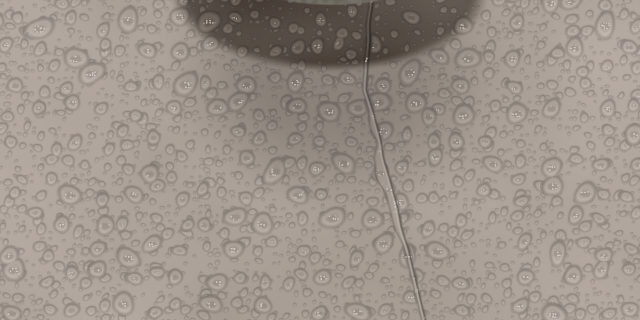
Give the GLSL for this texture, as a Shadertoy shader.

```glsl
const vec3 PALE = vec3(0.73, 0.685, 0.653);
const vec3 TAUPE = vec3(0.645, 0.603, 0.565);
const vec3 SHADOW = vec3(0.52, 0.485, 0.455);
const vec3 BASE_DARK = vec3(0.24, 0.20, 0.17);
const vec3 BASE_LIT = vec3(0.40, 0.365, 0.335);
const vec3 GLINT = vec3(0.95, 0.93, 0.91);

struct Drop {
    float dist;   // signed distance to the outline
    vec2 local;   // position relative to the centre
    float radius;
};

vec3 hash3(vec2 p, float seed) {
    vec3 h = fract(vec3(p.xyx + seed) * vec3(0.1031, 0.1030, 0.0973));
    h += dot(h, h.yxz + 33.33);
    return fract((h.xxy + h.yzz) * h.zyx);
}

float noise(vec2 p) {
    vec2 i = floor(p), f = fract(p);
    f = f * f * (3.0 - 2.0 * f);
    float low = mix(hash3(i, 7.0).x, hash3(i + vec2(1, 0), 7.0).x, f.x);
    float high = mix(hash3(i + vec2(0, 1), 7.0).x, hash3(i + vec2(1, 1), 7.0).x, f.x);
    return mix(low, high, f.y);
}

float ellipse(vec2 p, vec2 centre, vec2 radii) {
    return length((p - centre) / radii);
}

// Nearest drop of a jittered grid
Drop nearestDrop(vec2 p, float cell, float density, vec2 radii, float seed) {
    Drop best = Drop(1.0, vec2(0.0), radii.x);
    vec2 id = floor(p / cell);
    for (int j = -1; j <= 1; j++)
    for (int i = -1; i <= 1; i++) {
        vec2 c = id + vec2(i, j);
        vec3 place = hash3(c, seed), form = hash3(c, seed + 51.7);
        if (place.z > density) continue;
        vec2 q = p - (c + 0.5 + 0.64 * (place.xy - 0.5)) * cell;
        float r = mix(radii.x, radii.y, form.x * form.x);
        float turn = 0.5 + 2.2 * (form.y - 0.5);
        vec2 e = mat2(cos(turn), -sin(turn), sin(turn), cos(turn)) * q;
        float stretch = 1.0 + 0.35 * form.z;
        e *= vec2(1.0 / stretch, sqrt(stretch));
        float a = atan(e.y, e.x + 1e-5);
        float wobble = 0.05 * sin(2.0 * a + 40.0 * form.x) + 0.045 * sin(3.0 * a + 30.0 * form.z);
        float d = length(e) - r * (1.0 + wobble);
        if (d < best.dist) best = Drop(d, q, r);
    }
    return best;
}

// Small reflections, strewn loosely over a spot
float glints(vec2 p, float pitch, float px) {
    vec2 g = p / pitch + 0.8 * noise(p * 50.0);
    vec3 h = hash3(floor(g), 91.0);
    float d = length(fract(g) - 0.5 - 0.5 * (h.xy - 0.5)) * pitch;
    return step(0.5, h.z) * smoothstep(0.0018 + px, 0.0008, d);
}

vec3 shadeDrop(vec3 col, Drop s, vec2 p, float onBase, float px) {
    float inside = smoothstep(1.2 * px, -1.2 * px, s.dist);
    float width = 0.0022 + 0.10 * s.radius;
    float rim = s.dist / width;
    float ring = (s.dist + 0.35 * s.radius) / width;
    float tilt = clamp(s.local.y / s.radius, -1.0, 1.0);
    col *= 1.0 - exp(-rim * rim) * (0.135 + 0.035 * tilt);
    col += inside * onBase * vec3(0.09, 0.085, 0.08);
    col *= 1.0 - inside * (0.02 + 0.03 * tilt);
    col += inside * exp(-ring * ring) * (0.032 - 0.022 * tilt);
    float spot = smoothstep(0.6, 0.3, length(s.local / s.radius * vec2(0.8, 1.3) + vec2(0.0, 0.1)));
    float large = smoothstep(0.012, 0.022, s.radius);
    col *= 1.0 - 0.08 * spot * large;
    return mix(col, GLINT, 0.6 * spot * large * glints(p, 0.0085, px));
}

vec3 surface(vec2 p, float base) {
    float cloud = noise(p * 2.6 + 3.0) * 0.65 + noise(p * 6.0) * 0.35;
    float sides = smoothstep(0.25, 0.95, abs(p.x - 1.05));
    vec3 col = mix(TAUPE, PALE, clamp(0.8 * cloud - 0.2 + 0.38 * sides, 0.0, 1.0));
    float shade = smoothstep(1.15, 0.35, ellipse(p, vec2(1.05, 0.78), vec2(0.52, 0.42)));
    col = mix(col, SHADOW, shade * (0.5 + 0.5 * cloud));
    vec3 wall = mix(BASE_DARK, BASE_LIT, clamp(0.15 + 0.8 * noise(p * vec2(5.0, 9.0)), 0.0, 1.0));
    return mix(col, wall, base);
}

// Thin stream running down from the base
float streamX(float y) {
    float bend = 0.255 * max(0.72 - y, 0.0) + 0.015 * smoothstep(0.75, 1.0, y);
    return 1.142 + bend + 0.006 * (noise(vec2(y * 14.0, 2.0)) - 0.5);
}

vec3 shadeStream(vec3 col, float x, float halfWidth, vec2 p, float px) {
    float soft = 0.002 + 0.3 * px;
    float edge = (abs(x) - halfWidth) / (soft + 0.001);
    float core = (x + 0.001) / soft;
    float crease = (x - 0.005) / soft;
    col *= 1.0 - 0.16 * exp(-edge * edge) - 0.18 * exp(-crease * crease);
    col += 0.06 * exp(-core * core);
    float wet = smoothstep(halfWidth, 0.4 * halfWidth, abs(x)) * smoothstep(0.5, 0.7, noise(p * 22.0));
    return mix(col, GLINT, 0.6 * wet * glints(p, 0.008, px));
}

void mainImage(out vec4 fragColor, in vec2 fragCoord) {
    float px = 1.0 / iResolution.y;
    vec2 p = fragCoord * px;
    float base = smoothstep(1.06, 0.90, ellipse(p, vec2(1.03, 1.02), vec2(0.48, 0.235)));
    vec3 col = surface(p, base);

    // A wet film clings to the left side of the stream
    float x = p.x - streamX(p.y);
    float film = smoothstep(0.2, 0.4, p.y) * smoothstep(0.7, 0.5, p.y);
    float halfWidth = 0.006 + 0.03 * film * noise(vec2(p.y * 18.0, 5.0)) * step(x, 0.0);
    float clearance = 0.004 - (abs(x) - halfWidth);

    // Larger drops push the smaller ones aside
    Drop big = nearestDrop(p, 0.088, 0.80, vec2(0.016, 0.034), 11.0);
    Drop mid = nearestDrop(p + 0.37, 0.052, 0.76, vec2(0.008, 0.018), 23.0);
    Drop fine = nearestDrop(p + 0.71, 0.025, 0.60, vec2(0.003, 0.007), 37.0);
    big.dist = max(big.dist, clearance);
    mid.dist = max(mid.dist, max(clearance, 0.005 - big.dist));
    fine.dist = max(fine.dist, max(clearance, 0.005 - min(big.dist, mid.dist)));

    col = mix(col, shadeDrop(col, fine, p, base, px), 0.75);
    col = shadeDrop(col, mid, p, base, px);
    col = shadeDrop(col, big, p, base, px);
    col = shadeStream(col, x, halfWidth, p, px);

    // Pale foot of the fixture at the top edge
    float foot = smoothstep(1.1, 0.9, ellipse(p, vec2(1.04, 1.02), vec2(0.18, 0.035)));
    col = mix(col, vec3(0.46, 0.45, 0.41), foot * (0.6 + 0.4 * noise(p * 60.0)));
    fragColor = vec4(clamp(col, 0.0, 1.0), 1.0);
}
```
